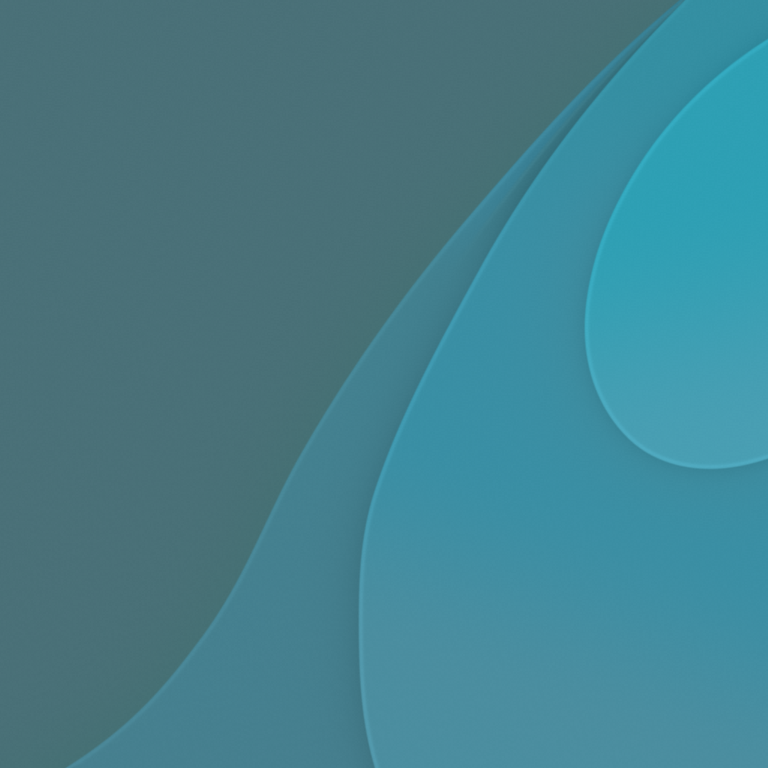
Reproduce this background procedurally as a WebGL 1 fragment shader.

```glsl
precision highp float;

uniform vec2 u_resolution;

#define EDGE_SOFTNESS 0.0016
#define RIM_WIDTH 0.003
#define RIM_GLOW 0.045
#define SHADOW_WIDTH 0.022
#define SHADOW_DEPTH 0.055
#define GRAIN 0.008
#define PETAL_CENTER vec2(0.9635, 0.6094)

// Cubic Hermite span; each knot holds position, value and slope
float span(float t, vec3 a, vec3 b) {
  float h = b.x - a.x;
  float s = clamp((t - a.x) / h, 0.0, 1.0);
  float r = 1.0 - s;
  return r * r * ((1.0 + 2.0 * s) * a.y + s * h * a.z)
       + s * s * ((1.0 + 2.0 * r) * b.y - r * h * b.z);
}

float spline(float t, vec3 a, vec3 b, vec3 c, vec3 d, vec3 e) {
  if (t < b.x) return span(t, a, b);
  if (t < c.x) return span(t, b, c);
  if (t < d.x) return span(t, c, d);
  return span(t, d, e);
}

float outerEdge(float y) {
  return spline(y, vec3(0.0, 0.085, 1.6), vec3(0.167, 0.26, 0.75),
    vec3(0.408, 0.391, 0.57), vec3(0.72, 0.612, 0.86), vec3(1.0, 0.885, 1.2));
}

float innerEdge(float y) {
  return spline(y, vec3(0.0, 0.488, -0.3), vec3(0.193, 0.467, 0.0),
    vec3(0.362, 0.488, 0.33), vec3(0.651, 0.625, 0.55), vec3(1.0, 0.892, 1.0));
}

// Petal radius by angle, turning from straight up towards the left
float petalRadius(float angle) {
  return spline(angle, vec3(-0.11, 0.343, -0.27), vec3(0.627, 0.221, -0.085),
    vec3(1.302, 0.196, 0.0), vec3(2.475, 0.232, 0.02), vec3(3.316, 0.21, -0.03));
}

// Signed distance to the petal, positive inside
float petalDistance(vec2 p) {
  vec2 q = p - PETAL_CENTER;
  float angle = atan(-q.x, q.y);
  if (angle < -1.5708) angle += 6.28319;
  float radius = length(q);
  float slope = (petalRadius(angle + 0.01) - petalRadius(angle - 0.01)) / 0.02;
  return (petalRadius(angle) - radius) / length(vec2(1.0, slope / max(radius, 0.1)));
}

float cover(float d) {
  float w = max(EDGE_SOFTNESS, 0.8 / u_resolution.y);
  return smoothstep(-w, w, d);
}

float rim(float d) {
  float x = (d - RIM_WIDTH) / RIM_WIDTH;
  return exp(-x * x);
}

float shadow(float d) {
  return exp(-max(-d, 0.0) / SHADOW_WIDTH);
}

float hash(vec2 p) {
  return fract(sin(dot(p, vec2(127.1, 311.7))) * 43758.5);
}

void main() {
  vec2 p = gl_FragCoord.xy / u_resolution;
  float outerX = outerEdge(p.y);
  float innerX = innerEdge(p.y);
  float outerSlope = (outerEdge(p.y + 0.004) - outerEdge(p.y - 0.004)) / 0.008;
  float innerSlope = (innerEdge(p.y + 0.004) - innerEdge(p.y - 0.004)) / 0.008;
  float outer = (p.x - outerX) / length(vec2(1.0, outerSlope));
  float inner = (p.x - innerX) / length(vec2(1.0, innerSlope));
  float petal = petalDistance(p);
  vec3 glow = vec3(0.6, 1.0, 1.15) * RIM_GLOW;

  // Slate backdrop, a little greener beside the wave
  vec3 slate = mix(vec3(0.29, 0.44, 0.47), vec3(0.272, 0.44, 0.455), shadow(outer * 0.35));

  // Middle ribbon with a crease in its narrow upper part
  vec3 ribbon = mix(vec3(0.275, 0.5, 0.56), vec3(0.25, 0.51, 0.57), p.y);
  float upper = smoothstep(0.62, 0.8, p.y);
  float crease = p.x - mix(outerX, innerX, 0.5);
  ribbon += upper * vec3(-0.01, 0.025, 0.05) * (1.0 - cover(crease * 0.5));
  ribbon += upper * glow * 0.6 * rim(crease);
  ribbon += glow * 0.7 * rim(outer);
  ribbon -= vec3(0.5, 0.75, 0.85) * SHADOW_DEPTH * shadow(inner) * (1.0 + upper);

  // Broad wave, bright across the middle and greyer below
  float diagonal = p.y + 0.35 * (p.x - 0.5);
  vec3 wave = mix(vec3(0.295, 0.555, 0.625), vec3(0.225, 0.56, 0.645),
    smoothstep(0.14, 0.46, diagonal));
  wave = mix(wave, vec3(0.205, 0.56, 0.635), smoothstep(0.7, 1.1, diagonal));
  float halo = exp(min(petal, 0.0) / 0.05);
  wave = mix(wave, vec3(0.265, 0.545, 0.61), 0.6 * halo * (1.0 - smoothstep(0.65, 0.95, p.y)));
  wave -= vec3(0.5, 0.6, 0.6) * SHADOW_DEPTH * shadow(petal * 1.8);
  wave += glow * rim(inner) * (1.0 - 0.5 * upper);

  // Luminous petal
  vec3 petalColor = mix(vec3(0.285, 0.62, 0.7), vec3(0.18, 0.625, 0.705),
    smoothstep(0.4, 0.74, p.y - 0.2 * (p.x - 0.85)));
  petalColor += glow * rim(petal);

  vec3 color = mix(slate, ribbon, cover(outer));
  color = mix(color, wave, cover(inner));
  color = mix(color, petalColor, cover(petal));
  color += GRAIN * (hash(floor(p * 512.0)) - 0.5);
  gl_FragColor = vec4(color, 1.0);
}
```
